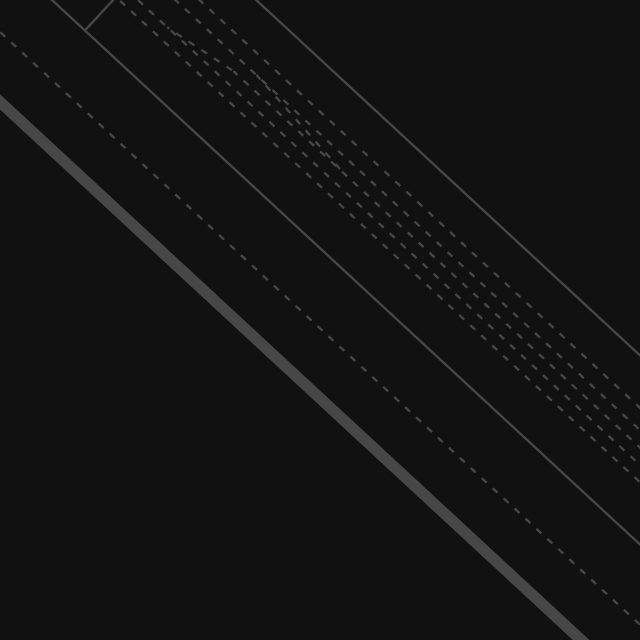
This background is drawn by a WebGL 1 fragment shader. Its source:

```glsl
precision mediump float;
// Dark backdrop with slanted parallel tracks: one thick bar, thin rules and merging dashed lines.

uniform vec2 u_resolution;

#define SLOPE_ANGLE 0.747
#define BAR_HALF 0.0088
#define RULE_HALF 0.0018
#define DASH_PERIOD 0.0233
#define DASH_FILL 0.45
#define LANE_START 0.1265
#define LANE_GAP 0.0199
#define LANE_PHASE 0.18
#define LANE_PHASE_STEP -0.15
#define BACKGROUND vec3(0.067)
#define LINE_COLOR vec3(0.278)

// Coverage of a shape from its signed distance, softened over one pixel
float cover(float dist) {
  return clamp(0.5 - dist * u_resolution.y, 0.0, 1.0);
}

// Endless line along the slope
float rule(vec2 q, float across, float halfWidth) {
  return cover(abs(q.y - across) - halfWidth);
}

// Straight piece from a to b
float segment(vec2 q, vec2 a, vec2 b) {
  vec2 ab = b - a;
  float t = clamp(dot(q - a, ab) / dot(ab, ab), 0.0, 1.0);
  return cover(length(q - a - ab * t) - RULE_HALF);
}

// Repeating dashes, centred on the phase
float dashes(float along, float phase) {
  float offset = abs(fract(along / DASH_PERIOD - phase + 0.5) - 0.5);
  return cover((offset - 0.5 * DASH_FILL) * DASH_PERIOD);
}

float dashedRule(vec2 q, float across, float phase) {
  return rule(q, across, RULE_HALF) * dashes(q.x, phase);
}

float laneAcross(float lane) {
  return LANE_START + LANE_GAP * lane;
}

void main() {
  // Slanted frame from the top left corner: x runs down the slope, y across it
  vec2 p = gl_FragCoord.xy / u_resolution.y;
  p.y = 1.0 - p.y;
  float c = cos(SLOPE_ANGLE), s = sin(SLOPE_ANGLE);
  vec2 q = vec2(c * p.x + s * p.y, s * p.x - c * p.y);

  // Thick bar, two thin rules and a short cross tie
  float ink = rule(q, -0.1168, BAR_HALF);
  ink = max(ink, rule(q, 0.0552, RULE_HALF));
  ink = max(ink, rule(q, 0.272, RULE_HALF));
  ink = max(ink, segment(q, vec2(0.1297, 0.0552), vec2(0.1297, 0.123)));

  // Lone dashed line and the outer edge of the bundle
  ink = max(ink, dashedRule(q, -0.0367, 0.71));
  ink = max(ink, dashedRule(q, 0.2118, 0.95));

  // Bundle of dashed lanes; the third begins where a branch reaches it
  vec2 mergeA = vec2(0.3435, laneAcross(2.0));
  for (int i = 0; i < 4; i++) {
    float lane = float(i);
    float begin = i == 2 ? mergeA.x : -1.0;
    float line = dashedRule(q, laneAcross(lane), LANE_PHASE + LANE_PHASE_STEP * lane);
    ink = max(ink, line * step(begin, q.x));
  }

  // Branches that join the third lane from its neighbours
  float branchA = segment(q, vec2(0.222, laneAcross(1.0)), mergeA);
  float branchB = segment(q, vec2(0.375, laneAcross(3.0)), vec2(0.578, laneAcross(2.0)));
  ink = max(ink, branchA * dashes(q.x, 0.4));
  ink = max(ink, branchB * dashes(q.x, 0.2));

  gl_FragColor = vec4(mix(BACKGROUND, LINE_COLOR, ink), 1.0);
}
```
